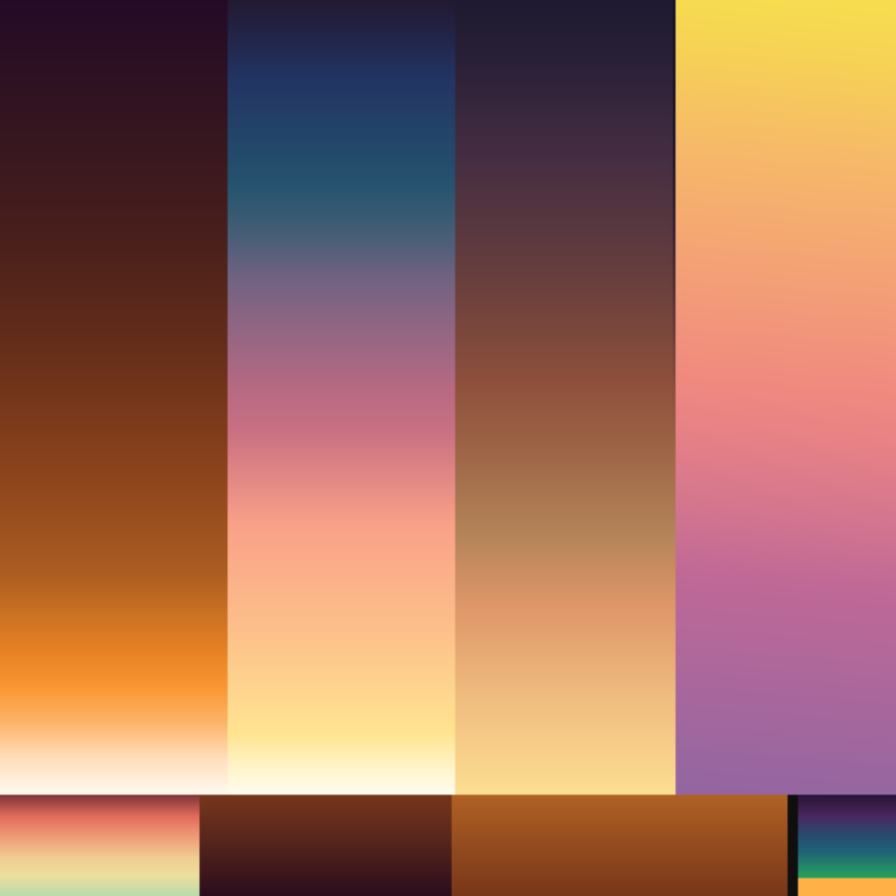
Reproduce this background procedurally as a WebGL 1 fragment shader.

```glsl
precision highp float;
// Four tall sunset gradients side by side above a low strip of smaller swatches.
// Each swatch is a chain of colour stops running down the canvas; soft steps
// at the seams join the swatches together.
uniform vec2 u_resolution;

// A stop holds a colour in rgb and its depth below the top edge in a.
vec4 blend(vec4 from, vec4 to, float depth) {
  float t = clamp((depth - from.a) / (to.a - from.a), 0.0, 1.0);
  return vec4(mix(from.rgb, to.rgb, t), to.a);
}

// Dark plum through rust and orange to white
vec3 ember(float d) {
  vec4 c = vec4(0.14, 0.04, 0.15, 0.0);
  c = blend(c, vec4(0.20, 0.08, 0.125, 0.13), d);
  c = blend(c, vec4(0.28, 0.12, 0.11, 0.26), d);
  c = blend(c, vec4(0.40, 0.18, 0.10, 0.391), d);
  c = blend(c, vec4(0.54, 0.26, 0.11, 0.521), d);
  c = blend(c, vec4(0.67, 0.36, 0.13, 0.638), d);
  c = blend(c, vec4(0.77, 0.43, 0.13, 0.677), d);
  c = blend(c, vec4(0.91, 0.51, 0.14, 0.729), d);
  c = blend(c, vec4(0.98, 0.59, 0.20, 0.768), d);
  c = blend(c, vec4(0.99, 0.71, 0.41, 0.807), d);
  c = blend(c, vec4(1.0, 0.87, 0.73, 0.846), d);
  return blend(c, vec4(1.0, 0.98, 0.94, 0.887), d).rgb;
}

// Night blue through rose and peach to pale yellow
vec3 dusk(float d) {
  vec4 c = vec4(0.13, 0.10, 0.19, 0.0);
  c = blend(c, vec4(0.135, 0.125, 0.25, 0.026), d);
  c = blend(c, vec4(0.135, 0.20, 0.385, 0.085), d);
  c = blend(c, vec4(0.14, 0.32, 0.43, 0.202), d);
  c = blend(c, vec4(0.23, 0.36, 0.45, 0.247), d);
  c = blend(c, vec4(0.45, 0.385, 0.51, 0.313), d);
  c = blend(c, vec4(0.72, 0.415, 0.51, 0.436), d);
  c = blend(c, vec4(0.79, 0.44, 0.51, 0.482), d);
  c = blend(c, vec4(0.98, 0.63, 0.535, 0.586), d);
  c = blend(c, vec4(0.99, 0.75, 0.54, 0.703), d);
  c = blend(c, vec4(1.0, 0.895, 0.57, 0.82), d);
  c = blend(c, vec4(1.0, 0.96, 0.80, 0.859), d);
  return blend(c, vec4(1.0, 0.99, 0.94, 0.887), d).rgb;
}

// Ink through brown and tan to straw
vec3 earth(float d) {
  vec4 c = vec4(0.12, 0.10, 0.19, 0.0);
  c = blend(c, vec4(0.157, 0.125, 0.215, 0.065), d);
  c = blend(c, vec4(0.265, 0.175, 0.26, 0.17), d);
  c = blend(c, vec4(0.35, 0.22, 0.245, 0.26), d);
  c = blend(c, vec4(0.44, 0.26, 0.235, 0.339), d);
  c = blend(c, vec4(0.56, 0.315, 0.235, 0.43), d);
  c = blend(c, vec4(0.61, 0.385, 0.267, 0.495), d);
  c = blend(c, vec4(0.70, 0.51, 0.345, 0.592), d);
  c = blend(c, vec4(0.87, 0.59, 0.41, 0.677), d);
  c = blend(c, vec4(0.94, 0.74, 0.50, 0.781), d);
  return blend(c, vec4(0.99, 0.87, 0.57, 0.887), d).rgb;
}

// Yellow through coral to violet
vec3 bloom(float d) {
  vec4 c = vec4(0.965, 0.865, 0.31, 0.0);
  c = blend(c, vec4(0.965, 0.82, 0.335, 0.065), d);
  c = blend(c, vec4(0.965, 0.725, 0.41, 0.17), d);
  c = blend(c, vec4(0.957, 0.635, 0.46, 0.3), d);
  c = blend(c, vec4(0.94, 0.54, 0.50, 0.43), d);
  c = blend(c, vec4(0.91, 0.51, 0.52, 0.482), d);
  c = blend(c, vec4(0.83, 0.46, 0.56, 0.573), d);
  c = blend(c, vec4(0.75, 0.41, 0.59, 0.651), d);
  return blend(c, vec4(0.58, 0.40, 0.63, 0.887), d).rgb;
}

// Red through cream to pale green
vec3 meadow(float d) {
  vec4 c = vec4(0.49, 0.20, 0.22, 0.887);
  c = blend(c, vec4(0.88, 0.42, 0.36, 0.911), d);
  c = blend(c, vec4(0.93, 0.55, 0.43, 0.927), d);
  c = blend(c, vec4(0.94, 0.80, 0.57, 0.957), d);
  c = blend(c, vec4(0.93, 0.87, 0.61, 0.977), d);
  return blend(c, vec4(0.73, 0.86, 0.67, 1.0), d).rgb;
}

// Violet through teal to green
vec3 lagoon(float d) {
  vec4 c = vec4(0.15, 0.08, 0.20, 0.887);
  c = blend(c, vec4(0.29, 0.15, 0.37, 0.911), d);
  c = blend(c, vec4(0.16, 0.29, 0.43, 0.931), d);
  c = blend(c, vec4(0.125, 0.39, 0.47, 0.951), d);
  return blend(c, vec4(0.15, 0.63, 0.36, 0.979), d).rgb;
}

float edge(float at, float x) {
  float soft = max(0.0015, 0.7 / min(u_resolution.x, u_resolution.y));
  return smoothstep(at - soft, at + soft, x);
}

void main() {
  vec2 uv = gl_FragCoord.xy / u_resolution;
  float x = uv.x, depth = 1.0 - uv.y;

  // Tall columns, the last slightly tilted
  vec3 columns = mix(ember(depth), dusk(depth), edge(0.254, x));
  columns = mix(columns, earth(depth), edge(0.508, x));
  float seam = exp(-pow((x - 0.7525) / 0.0018, 2.0)) * (1.0 - smoothstep(0.1, 0.5, depth));
  columns = mix(columns, vec3(0.07, 0.06, 0.15), seam * 0.8);
  columns = mix(columns, bloom(depth - 0.08 * (x - 0.877)), edge(0.754, x));

  // Low strip with a black divider and an amber corner
  float fall = clamp((depth - 0.887) / 0.113, 0.0, 1.0);
  vec3 umber = mix(vec3(0.46, 0.21, 0.11), vec3(0.16, 0.05, 0.11), sqrt(fall) * fall * 0.3 + fall * 0.7);
  vec3 copper = mix(vec3(0.69, 0.38, 0.14), vec3(0.47, 0.21, 0.10), fall);
  vec3 corner = mix(lagoon(depth), vec3(1.0, 0.69, 0.28), edge(0.98, depth));
  vec3 strip = mix(meadow(depth), umber, edge(0.2227, x));
  strip = mix(strip, copper, edge(0.504, x));
  strip = mix(strip, vec3(0.06), edge(0.879, x));
  strip = mix(strip, corner, edge(0.8906, x));

  gl_FragColor = vec4(mix(columns, strip, edge(0.887, depth)), 1.0);
}
```
